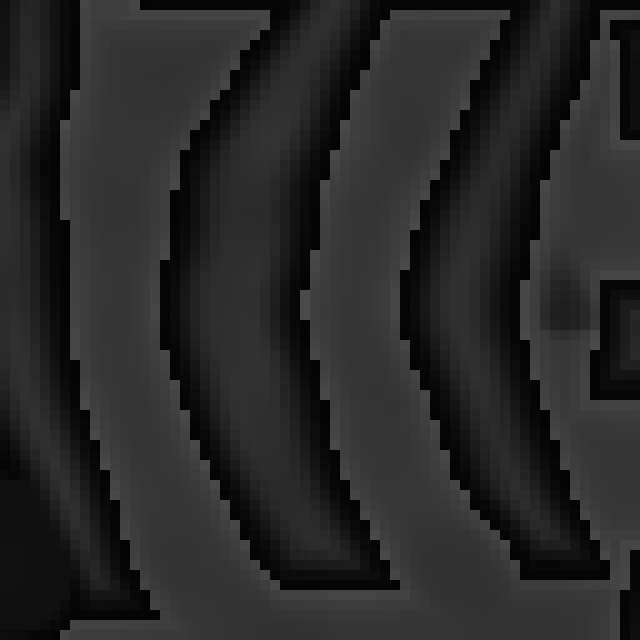
A WebGL 1 fragment shader for this background:

```glsl
precision highp float;
uniform vec2 u_resolution;

#define CELLS 64.0
#define BAND_SPACING 0.365
#define BEND_HEIGHT 0.555
#define BEND_RADIUS 0.1
#define WARP 0.022
#define DARK_FADE 0.082
#define RIM_FADE 0.02
#define DARK_EDGE 0.015
#define DARK_CORE 0.185
#define LIGHT_CORE 0.2
#define LIGHT_RIM 0.085

float hash(vec2 p) {
  return fract(sin(dot(p, vec2(127.1, 311.7))) * 43758.5453);
}

float noise(vec2 p) {
  vec2 i = floor(p);
  vec2 f = fract(p);
  f = f * f * (3.0 - 2.0 * f);
  return mix(mix(hash(i), hash(i + vec2(1.0, 0.0)), f.x),
             mix(hash(i + vec2(0.0, 1.0)), hash(i + 1.0), f.x), f.y);
}

// Depth inside one bent band, positive inside
float bandDepth(vec2 p, float index) {
  float dy = p.y - BEND_HEIGHT;
  float slope = dy < 0.0 ? 0.5 : (index < 0.5 ? 0.3 : 0.55);
  float bend = length(vec2(dy * slope, BEND_RADIUS)) - BEND_RADIUS;
  float offCentre = index - 1.0;
  float halfWidth = (0.118 - 0.025 * offCentre * offCentre) * (1.0 - 1.2 * dy * dy);
  float side = halfWidth - abs(p.x - BAND_SPACING * index - bend);
  float lowerEnd = p.y - 0.04 - 0.03 * index;
  return min(side * 0.9, lowerEnd);
}

float boxDepth(vec2 p, vec2 halfSize) {
  vec2 d = halfSize - abs(p);
  return min(d.x, d.y);
}

// Union of all dark regions
float darkDepth(vec2 p) {
  vec2 q = p;
  q.x += WARP * (2.0 * noise(p * vec2(3.0, 8.0) + 4.0) - 1.0);
  q.y += WARP * (noise(p * 7.0 + 19.0) - 0.5);
  float depth = -1.0;
  for (int i = 0; i < 3; i++) {
    float k = float(i);
    depth = max(depth, bandDepth(q, k));
    // Pockets along the right side
    vec2 pocket = vec2(k == 1.0 ? 0.065 : 0.03, 0.095);
    depth = max(depth, boxDepth(q - vec2(1.0, 0.06 + 0.41 * k), pocket));
  }
  // Shadowed lower left corner and broken upper rim
  float corner = 0.15 - length(q - vec2(-0.02, 0.13));
  float upperRim = min(p.y - 0.983, 0.1 * (noise(vec2(p.x * 6.0, 2.0)) - 0.4));
  return max(depth, max(min(corner, 0.03), upperRim));
}

void main() {
  vec2 uv = gl_FragCoord.xy / min(u_resolution.x, u_resolution.y);
  vec2 cell = (floor(uv * CELLS) + 0.5) / CELLS;
  float depth = darkDepth(cell);

  // Dark bands brighten inward, light bands carry a bright rim
  float darkTone = mix(DARK_EDGE, DARK_CORE, smoothstep(0.0, DARK_FADE, depth));
  float lightTone = LIGHT_CORE + LIGHT_RIM * exp(min(depth, 0.0) / RIM_FADE);

  // Soft mottling and sparse dimples
  float mottle = noise(cell * 9.0 + 31.0) - 0.5;
  float dimple = smoothstep(0.87, 1.0, noise(cell * 8.0 + 57.0));
  lightTone += 0.022 * mottle - 0.09 * dimple;
  darkTone *= 1.0 + 0.2 * mottle;

  float tone = mix(lightTone, darkTone, step(0.0, depth));
  gl_FragColor = vec4(vec3(tone), 1.0);
}
```
